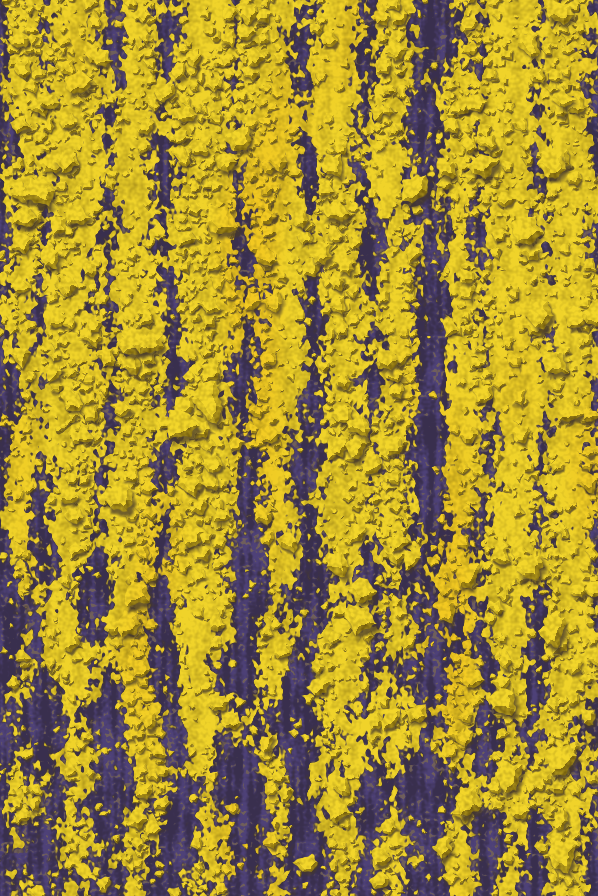
Reproduce this texture procedurally as a Shadertoy shader.

```glsl
// Crumbled yellow pigment dragged in rough vertical streaks over a purple board.

const float TAU = 6.28319;
const vec3 BOARD_DARK = vec3(0.225, 0.185, 0.305);
const vec3 BOARD_LIGHT = vec3(0.305, 0.255, 0.470);
const vec3 DUST = vec3(0.47, 0.40, 0.33);
const vec3 SHADOW = vec3(0.27, 0.22, 0.17);
const vec3 PIGMENT_DARK = vec3(0.53, 0.44, 0.07);
const vec3 PIGMENT_LIGHT = vec3(0.92, 0.81, 0.16);
const vec3 PIGMENT_WARM = vec3(0.92, 0.71, 0.09);
const vec3 LIGHT_DIR = vec3(-0.35, 0.56, 0.75);

float hash(vec2 p) {
    vec3 q = fract(p.xyx * 0.1031);
    q += dot(q, q.yzx + 33.33);
    return fract((q.x + q.y) * q.z);
}

float cornerGradient(vec2 cell, vec2 offset) {
    float angle = TAU * hash(cell);
    return dot(vec2(cos(angle), sin(angle)), offset);
}

// Gradient noise, roughly -0.7 to 0.7
float noise(vec2 p) {
    vec2 i = floor(p), f = p - i;
    vec2 u = f * f * f * (f * (f * 6.0 - 15.0) + 10.0);
    vec2 e = vec2(1.0, 0.0);
    float low = mix(cornerGradient(i, f), cornerGradient(i + e, f - e), u.x);
    float high = mix(cornerGradient(i + e.yx, f - e.yx), cornerGradient(i + 1.0, f - 1.0), u.x);
    return mix(low, high, u.y);
}

// Signed amount of pigment: positive inside the streaks, which thin out downwards
float streakAmount(vec2 p) {
    const float COUNT = 10.0;
    float x = p.x + 0.02 * noise(vec2(p.x * 5.0, p.y * 4.0));
    float amount = -2.0;
    for (float i = 0.0; i < COUNT; i++) {
        float centre = (i + 0.5 + 0.5 * (hash(vec2(i, 3.0)) - 0.5)) * 0.70 / COUNT - 0.015;
        float halfWidth = mix(0.017, 0.034, hash(vec2(i, 8.0)));
        float end = mix(0.60, 0.0, hash(vec2(i, 15.0))) + 0.15 * (1.0 - i / 5.0);
        halfWidth *= mix(0.30, 1.08, smoothstep(end - 0.25, end + 0.35, p.y));
        amount = max(amount, (halfWidth - abs(x - centre)) / 0.02);
    }
    float breakup = mix(2.0, 1.1, smoothstep(0.1, 0.9, p.y));
    return amount - 0.08 + breakup * noise(p * vec2(26.0, 13.0));
}

// Faceted crumb: x = outline distance, y = light on the visible facet
vec2 crumb(vec2 q, float radius, float seed) {
    float outline = -1.0;
    float height = 0.35 * radius;
    vec2 tilt = 0.5 * vec2(hash(vec2(seed, 1.0)), hash(vec2(seed, 2.0))) - 0.25;
    for (float i = 0.0; i < 6.0; i++) {
        float angle = (i + 0.8 * hash(vec2(seed, i + 5.0))) * TAU / 6.0;
        vec2 side = vec2(cos(angle), sin(angle));
        float d = dot(q, side) - radius * mix(0.6, 1.05, hash(vec2(seed, i + 20.0)));
        outline = max(outline, d);
        if (-d < height) {
            height = -d;
            tilt = side * 1.1;
        }
    }
    return vec2(outline, dot(normalize(vec3(tilt, 1.0)), LIGHT_DIR));
}

vec3 pigment(float light, float warmth) {
    return mix(PIGMENT_DARK, mix(PIGMENT_LIGHT, PIGMENT_WARM, warmth), light);
}

// Scatter one size of crumbs, with contact shadows, over the colour below
vec3 scatter(vec3 base, vec2 p, float size, float share, float stray, float grain, float warmth, float pixel) {
    vec2 g = p / size + 50.0 * share;
    vec2 home = floor(g);
    float edge = 0.7 * pixel / size;
    for (float j = -1.0; j <= 1.0; j++) {
        for (float i = -1.0; i <= 1.0; i++) {
            vec2 cell = home + vec2(i, j);
            float seed = 200.0 * hash(cell + 7.3);
            vec2 centre = cell + 0.15 + 0.7 * vec2(hash(cell + 11.0), hash(cell + 29.0));
            vec2 place = (centre - 50.0 * share) * size;
            float rubble = mix(0.25, 1.0, smoothstep(-0.2, 0.15, noise(place * vec2(20.0, 3.0) + 9.0)));
            float chance = stray + share * rubble * smoothstep(-0.4, 0.6, streakAmount(place));
            if (hash(cell + 43.0) > chance) continue;
            float radius = mix(0.26, 0.60, hash(cell + 61.0));
            vec2 q = g - centre;
            vec2 body = crumb(q, radius, seed);
            float shade = crumb(q - radius * vec2(0.16, -0.30), radius, seed).x;
            base = mix(base, SHADOW, 0.75 * (1.0 - smoothstep(-0.10, 0.11, shade)));
            float light = smoothstep(-0.05, 0.66, body.y) + 0.45 * grain;
            base = mix(base, pigment(clamp(light, -0.3, 1.08), warmth), 1.0 - smoothstep(-edge, edge, body.x));
        }
    }
    return base;
}

void mainImage(out vec4 fragColor, in vec2 fragCoord) {
    float pixel = 1.0 / iResolution.y;
    vec2 p = fragCoord * pixel;
    float grain = noise(p * 230.0) + 0.6 * noise(p * 110.0);
    float warmth = 0.5 * smoothstep(0.05, 0.5, noise(p * vec2(9.0, 3.0) + 4.0));

    // Scraped board with faint dusty scratches
    float scratch = noise(p * vec2(130.0, 9.0)) + 0.6 * noise(p * vec2(45.0, 30.0));
    vec3 color = mix(BOARD_DARK, BOARD_LIGHT, smoothstep(-0.3, 0.4, scratch + 0.4 * grain));
    float amount = streakAmount(p);
    float dust = smoothstep(0.12, 0.45, grain + 0.35 * scratch + 0.12 * amount);
    color = mix(color, DUST, 0.8 * dust);

    // Smeared film, torn into flecks near its edges
    float ragged = amount + 1.5 * noise(p * vec2(85.0, 60.0)) + 1.1 * noise(p * vec2(190.0, 140.0));
    float smear = noise(p * vec2(60.0, 8.0)) + 0.7 * noise(p * vec2(75.0, 50.0) + 2.0);
    float filmLight = 0.90 + 0.35 * smear + 0.35 * grain;
    color = mix(color, SHADOW, 0.5 * smoothstep(-0.6, 0.0, ragged));
    color = mix(color, pigment(clamp(filmLight, 0.0, 1.05), warmth), smoothstep(-0.16, 0.16, ragged));

    // Crumbs from specks to lumps, with eroded outlines
    vec2 rough = p + 0.0035 * vec2(noise(p * 130.0 + 3.0), noise(p * 130.0 + 31.0));
    color = scatter(color, rough, 0.0075, 0.40, 0.07, grain, warmth, pixel);
    color = scatter(color, rough, 0.0125, 0.48, 0.02, grain, warmth, pixel);
    color = scatter(color, rough, 0.0200, 0.45, 0.01, grain, warmth, pixel);
    color = scatter(color, rough, 0.0320, 0.24, 0.00, grain, warmth, pixel);

    fragColor = vec4(clamp(color, 0.0, 1.0), 1.0);
}
```
